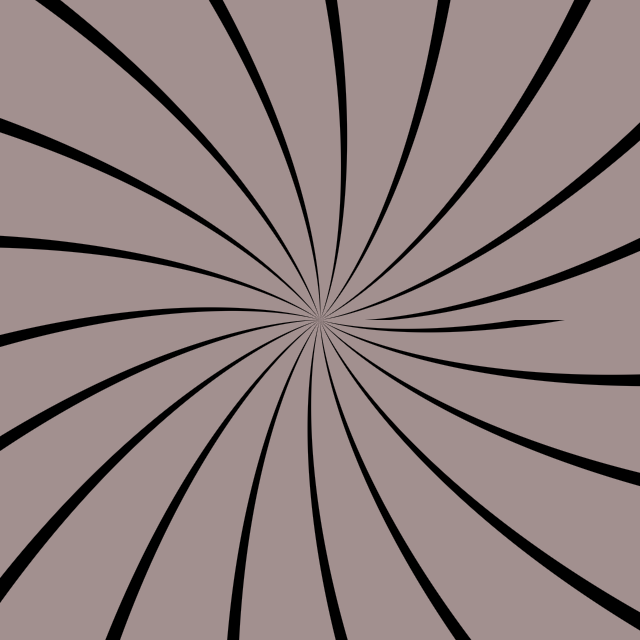
Reproduce this background procedurally as a three.js fragment shader.

```glsl
// Twenty curved black rays twisting out of the centre of a dusty mauve field.

#define ARM_COUNT 20
#define ARM_START -0.1296
#define ARM_SPACING 0.32233
#define ARM_HALF_ANGLE 0.0184
#define TWIST 0.555
#define EDGE_WIDTH 0.0017
#define FIELD_COLOR vec3(0.637, 0.563, 0.560)
#define ARM_COLOR vec3(0.0)

varying vec2 vUv;

const float TAU = 6.283185;

// Slow uneven drift of the spacing from one arm to the next
float spacingSway(float index) {
  float phase = index * TAU / float(ARM_COUNT - 1);
  return -0.0235 * sin(phase + 1.115)
         - 0.0488 * sin(2.0 * phase + 0.062)
         - 0.0120 * sin(3.0 * phase + 0.832)
         - 0.0135 * sin(4.0 * phase + 0.067)
         - 0.0038 * sin(5.0 * phase + 0.662);
}

// Share of a soft pixel covered by a band around distance zero
float bandCoverage(float dist, float halfWidth) {
  float outer = clamp((dist + halfWidth) / EDGE_WIDTH + 0.5, 0.0, 1.0);
  float inner = clamp((dist - halfWidth) / EDGE_WIDTH + 0.5, 0.0, 1.0);
  return outer - inner;
}

void main() {
  vec2 p = vUv - 0.5;
  float radius = max(length(p), 1e-5);

  // Angle from 0 to TAU; its open seam lies along the right half axis
  float angle = atan(p.y, p.x + 1e-6);
  if (angle < 0.0) angle += TAU;

  // Unwind the twist so that every arm becomes a straight ray
  float unwound = angle - TWIST * sqrt(radius);

  // Slope of the twist turns the arc length into distance across the arm
  float slope = 0.5 * TWIST * sqrt(radius);
  float acrossScale = radius / sqrt(1.0 + slope * slope);

  float ink = 0.0;
  for (int i = 0; i < ARM_COUNT; i++) {
    float index = float(i);
    float armAngle = ARM_START + ARM_SPACING * index + spacingSway(index);
    float dist = (unwound - armAngle) * acrossScale;
    ink += bandCoverage(dist, ARM_HALF_ANGLE * acrossScale);
  }

  gl_FragColor = vec4(mix(FIELD_COLOR, ARM_COLOR, min(ink, 1.0)), 1.0);
}
```
